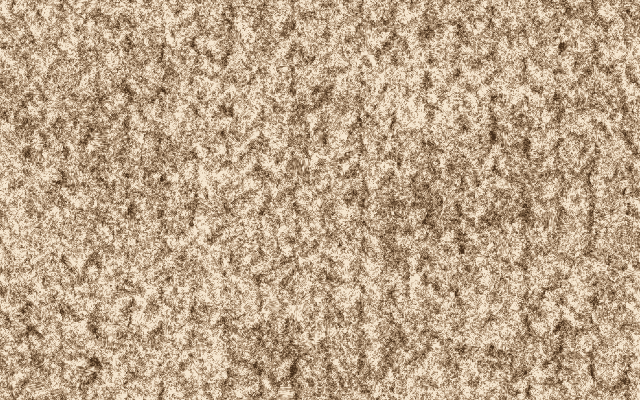
Reproduce this texture procedurally as a Shadertoy shader.

```glsl
// Sizes in canvas heights
const float COLUMN_WIDTH = 0.083;
const float ROW_HEIGHT = 0.057;
const float LEG_RISE = 0.75;
const float WOBBLE = 0.017;
const vec2 FIBRE_SIZE = vec2(0.0052, 0.0125);
const float SPECK_SIZE = 0.0046;
const float CLUMP_SIZE = 0.019;

// Contrast of each layer
const float MEAN_TONE = 0.57;
const float FIBRE_CONTRAST = 0.95;
const float SPECK_CONTRAST = 0.85;
const float CLUMP_CONTRAST = 0.65;
const float BROAD_CONTRAST = 0.22;
const float STITCH_CONTRAST = 0.12;
const float SEAM_DEPTH = 0.30;
const float HOLE_DEPTH = 0.55;

const vec3 DEEP = vec3(0.27, 0.18, 0.10);
const vec3 SHADOW = vec3(0.46, 0.35, 0.24);
const vec3 WOOL = vec3(0.73, 0.62, 0.50);
const vec3 LIGHT = vec3(0.96, 0.90, 0.81);

float hash(vec2 p) {
    vec3 q = fract(p.xyx * vec3(0.1031, 0.1030, 0.0973));
    q += dot(q, q.yzx + 33.33);
    return fract((q.x + q.y) * q.z);
}

// Value noise, centred on zero
float noise(vec2 p) {
    vec2 cell = floor(p), f = fract(p);
    f = f * f * (3.0 - 2.0 * f);
    float low = mix(hash(cell), hash(cell + vec2(1, 0)), f.x);
    float high = mix(hash(cell + vec2(0, 1)), hash(cell + vec2(1, 1)), f.x);
    return mix(low, high, f.y) - 0.5;
}

vec3 woolColour(float tone) {
    vec3 colour = mix(DEEP, SHADOW, smoothstep(-0.45, 0.0, tone));
    colour = mix(colour, WOOL, clamp(tone * 2.0, 0.0, 1.0));
    return mix(colour, LIGHT, clamp(tone * 2.0 - 1.0, 0.0, 1.0));
}

void mainImage(out vec4 fragColor, in vec2 fragCoord) {
    vec2 p = fragCoord / iResolution.y + 3.0;

    // Uneven yarn bends the knit grid
    vec2 bend = vec2(noise(p * 27.0), noise(p * 24.0 + 71.0));
    bend += 0.6 * vec2(noise(p * 58.0 + 19.0), noise(p * 61.0 + 43.0));
    vec2 knit = p + WOBBLE * bend * vec2(1.0, 1.6);

    // Columns of V stitches, each made of two mirrored legs
    float column = floor(knit.x / COLUMN_WIDTH);
    float across = fract(knit.x / COLUMN_WIDTH) - 0.5;
    float side = across < 0.0 ? -1.0 : 1.0;
    float along = knit.y / ROW_HEIGHT - LEG_RISE * 2.0 * abs(across)
                + hash(vec2(column, 5.0));
    float row = floor(along);
    float stitch = hash(vec2(column * 2.0 + side, row)) - 0.5;
    float rounded = 0.5 - 0.5 * cos(6.2832 * along);

    // Fibres follow the lean of their leg
    float lean = side * (0.55 + 0.5 * stitch) + 1.2 * noise(p * 30.0 + 11.0);
    vec2 axis = normalize(vec2(lean, 1.0));
    vec2 local = vec2(dot(p, vec2(axis.y, -axis.x)), dot(p, axis));
    float fibre = noise(local / FIBRE_SIZE + vec2(side * 37.0, 0.0));
    float speck = noise(p / SPECK_SIZE + 13.0);

    // Tufts and slow changes of brightness
    vec2 tuftPoint = vec2(p.x - side * 0.35 * p.y, p.y * 0.8) / CLUMP_SIZE;
    float clump = noise(tuftPoint) + 0.6 * noise(p * 2.0 / CLUMP_SIZE + 29.0);
    float broad = noise(p * 4.0) + 0.6 * noise(p * 9.0 + 7.0);

    // Broken dark seams between columns, with a few open holes
    float edge = (0.5 - abs(across)) / 0.13;
    float seam = exp(-edge * edge);
    float gap = seam * (0.6 + 1.4 * noise(p * vec2(14.0, 33.0) + 53.0));
    float hole = smoothstep(0.20, 0.42, noise(p * vec2(52.0, 45.0) + 91.0))
               * (0.25 + 0.75 * seam) * (1.0 - 0.7 * rounded);

    float tone = MEAN_TONE + FIBRE_CONTRAST * fibre + SPECK_CONTRAST * speck
               + CLUMP_CONTRAST * clump + BROAD_CONTRAST * broad
               + STITCH_CONTRAST * (2.0 * rounded - 1.0 + stitch * rounded)
               - SEAM_DEPTH * (gap - 0.14) - HOLE_DEPTH * hole;

    fragColor = vec4(woolColour(tone), 1.0);
}
```
